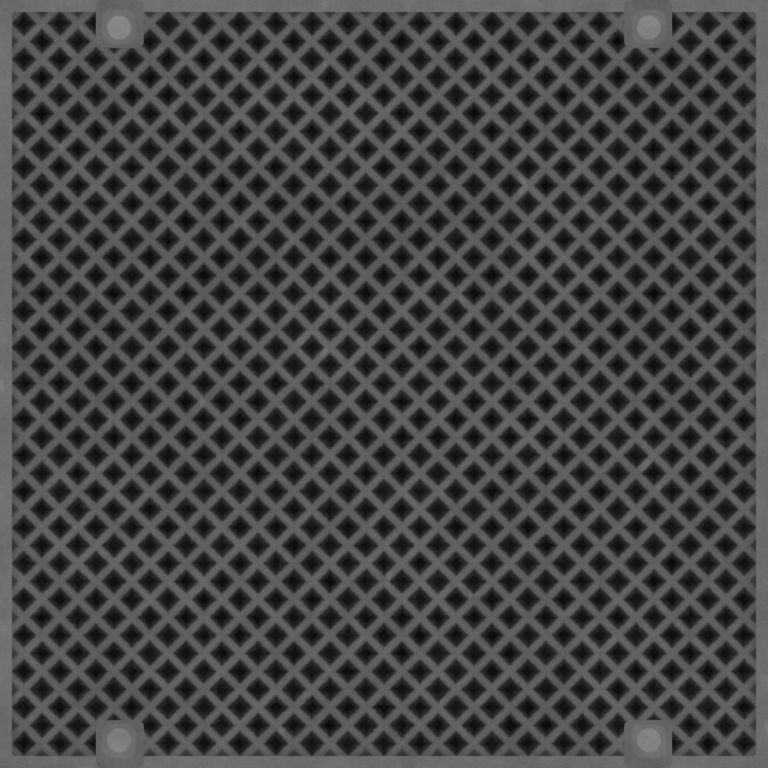
This texture is drawn by a WebGL 1 fragment shader. Its source:

```glsl
precision highp float;
// Worn steel grille: a diagonal lattice of dark, soft-edged diamond holes
// inside a thin plain frame, with four bolted tabs. Distance functions give
// the shapes; hashed value noise gives the grime and hole variation.

uniform vec2 u_resolution;

float hash(vec2 p) {
  vec3 h = fract(p.xyx * 0.1031);
  h += dot(h, h.yzx + 33.33);
  return fract((h.x + h.y) * h.z);
}

float noise(vec2 p) {
  vec2 i = floor(p), f = fract(p);
  f = f * f * (3.0 - 2.0 * f);
  return mix(mix(hash(i), hash(i + vec2(1.0, 0.0)), f.x),
             mix(hash(i + vec2(0.0, 1.0)), hash(i + 1.0), f.x), f.y);
}

float fbm(vec2 p) {
  float sum = 0.0, amp = 0.5;
  for (int i = 0; i < 4; i++) {
    sum += amp * noise(p);
    p = p * 2.03 + 17.0;
    amp *= 0.5;
  }
  return sum;
}

float roundBox(vec2 p, vec2 halfSize, float radius) {
  vec2 q = abs(p) - halfSize + radius;
  return length(max(q, 0.0)) + min(max(q.x, q.y), 0.0) - radius;
}

// Coverage of the inside of a shape with a softened edge
float cover(float d, float soft) {
  return 1.0 - smoothstep(-soft, soft, d);
}

float grille(vec2 p) {
  // Rotated lattice: every integer point is the centre of a hole
  vec2 q = (p - vec2(0.5, 0.5008)) * 21.3333;
  vec2 r = vec2(q.x + q.y, q.x - q.y);
  vec2 cell = floor(r + 0.5);
  vec2 local = r - cell;
  float vary = hash(cell + 100.0);
  float d = roundBox(local, vec2(0.335 + 0.015 * vary), 0.05);
  d += 0.03 * (noise(p * 240.0) - 0.5);

  // Bars with a faint dotted crease along their middle
  vec2 toCrease = 0.5 - abs(local);
  float crease = 1.0 - smoothstep(0.0, 0.06, min(toCrease.x, toCrease.y));
  float bar = 0.362 + 0.035 * crease * noise(p * 330.0);

  // Holes darken toward the centre, each to its own depth
  float hole = mix(0.055 + 0.03 * vary, 0.15, smoothstep(-0.25, -0.06, d));
  hole += 0.035 * (noise(p * 200.0 + 40.0) - 0.5);

  // Holes cut off by the frame are shallow
  vec2 centre = vec2(cell.x + cell.y, cell.x - cell.y) / 42.6667;
  float cut = step(0.483, max(abs(centre.x), abs(centre.y)));
  hole = mix(hole, 0.27, cut * 0.7);
  return mix(bar, hole, cover(d, 0.08));
}

void main() {
  vec2 p = gl_FragCoord.xy / u_resolution;
  float soft = max(0.0012, 0.75 / min(u_resolution.x, u_resolution.y));
  float tone = grille(p);

  // Frame and the slight shadow along its inner edge
  float inner = roundBox(p - 0.5, vec2(0.4844), 0.004);
  tone *= 1.0 - 0.1 * smoothstep(-0.012, 0.0, inner);
  tone = mix(0.425, tone, cover(inner, soft));

  // Tabs mirrored into all four corners, each with a raised pad and a bolt
  vec2 m = 0.5 - abs(p - 0.5);
  float tab = roundBox(m - vec2(0.156, 0.031), vec2(0.0313, 0.0315), 0.009);
  float pad = roundBox(m - vec2(0.155, 0.035), vec2(0.022), 0.012);
  float bolt = length(m - vec2(0.155, 0.036)) - 0.0155;
  tone = mix(tone, 0.385, cover(tab, soft));
  tone = mix(tone, 0.425, 0.8 * cover(pad, soft * 1.5));
  tone = mix(tone, 0.5 + 0.02 * (p.y - 0.5), cover(bolt, soft * 1.5));

  // Broad grime, small stains and fine grain
  tone *= 1.0 + 0.14 * (fbm(p * 7.0) - 0.47);
  tone *= 1.0 + 0.16 * (fbm(p * 45.0 + 9.0) - 0.47);
  tone += 0.022 * (noise(p * 400.0) - 0.5);

  // Sparse pale scuffs on the metal
  float scuff = smoothstep(0.68, 0.85, fbm(p * vec2(38.0, 22.0) + 60.0));
  tone += 0.06 * scuff * smoothstep(0.25, 0.36, tone);
  gl_FragColor = vec4(vec3(clamp(tone, 0.0, 1.0)), 1.0);
}
```
